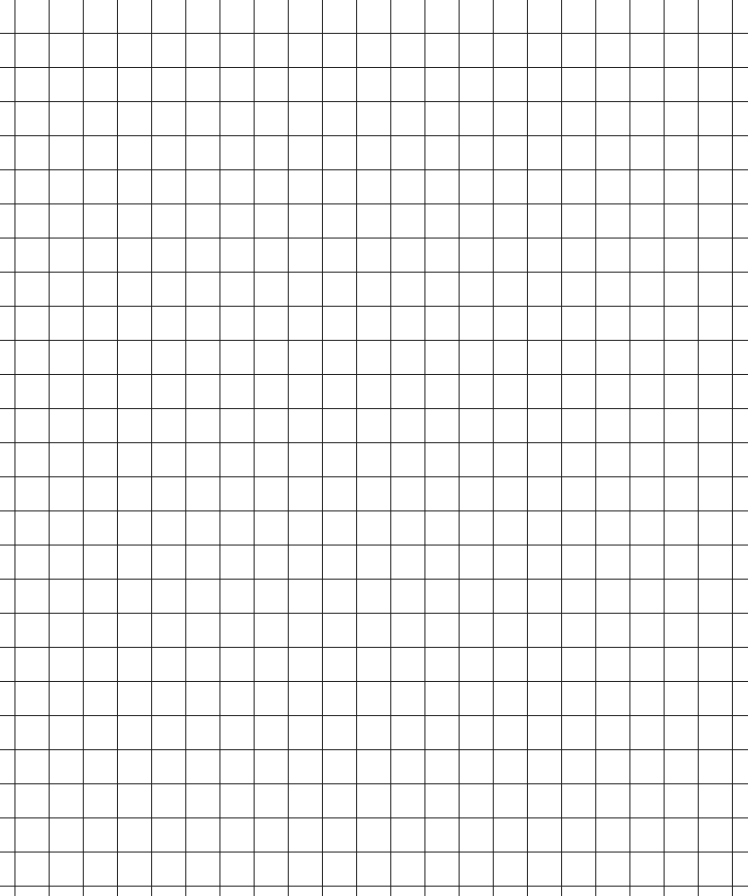
Give the GLSL for this pattern, as a Shadertoy shader.

```glsl
// Square graph-paper grid: thin dark lines on plain white.

const vec3 PAPER = vec3(1.0);
const vec3 INK = vec3(0.13);

// Lengths as fractions of the canvas height
const vec2 PITCH = vec2(0.03813, 0.03807);
const vec2 FIRST_LINE = vec2(0.0167, 0.0110);
const float LINE_WIDTH = 0.00112;

// Signed offset from the nearest line on each axis
vec2 lineOffset(vec2 p, vec2 origin, vec2 pitch) {
    vec2 cell = (p - origin) / pitch;
    return (fract(cell + 0.5) - 0.5) * pitch;
}

// Fraction of a pixel-wide box that a line covers, per axis
vec2 lineCoverage(vec2 offset, float width, float pixel) {
    vec2 low = max(offset - 0.5 * pixel, vec2(-0.5 * width));
    vec2 high = min(offset + 0.5 * pixel, vec2(0.5 * width));
    return clamp((high - low) / pixel, 0.0, 1.0);
}

// Union of the vertical and horizontal lines
float gridMask(vec2 p, vec2 origin, vec2 pitch, float width, float pixel) {
    vec2 coverage = lineCoverage(lineOffset(p, origin, pitch), width, pixel);
    return 1.0 - (1.0 - coverage.x) * (1.0 - coverage.y);
}

void mainImage(out vec4 fragColor, in vec2 fragCoord) {
    float pixel = 1.0 / iResolution.y;
    vec2 p = fragCoord * pixel;
    float ink = gridMask(p, FIRST_LINE, PITCH, LINE_WIDTH, pixel);
    fragColor = vec4(mix(PAPER, INK, ink), 1.0);
}
```
